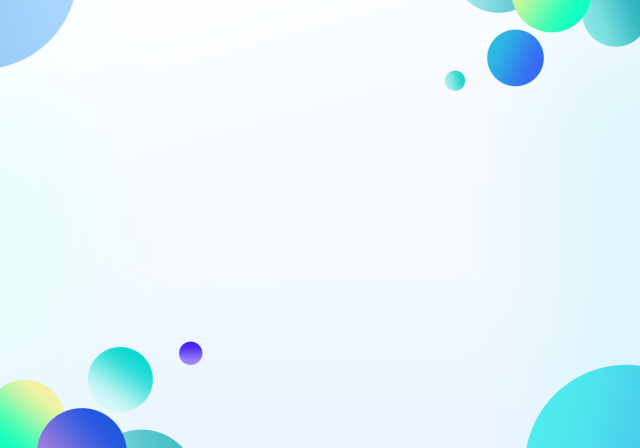
Reproduce this background procedurally as a Shadertoy shader.

```glsl
// Pale airy backdrop with glossy gradient discs gathered in the corners.

// Canvas units: x runs 0..1, y runs 0..HEIGHT from the bottom.
const float HEIGHT = 0.7;

// Soft wash: bright upper left, tinted sides, cool lower edge.
vec3 backdrop(vec2 uv) {
    vec3 white = vec3(0.995, 1.0, 1.0);
    vec3 ice = vec3(0.953, 0.976, 1.0);
    vec3 mint = vec3(0.905, 0.992, 0.985);
    vec3 aqua = vec3(0.865, 0.965, 0.985);
    vec3 sky = vec3(0.918, 0.959, 1.0);

    float diagonal = dot(uv - vec2(0.25, 1.0), vec2(0.35, -0.9));
    vec3 color = mix(white, ice, smoothstep(-0.15, 0.65, diagonal));
    color = mix(color, sky, 0.9 * smoothstep(0.45, 0.0, uv.y));

    float leftBand = exp(-abs(uv.y - 0.45) * abs(uv.y - 0.45) * 9.0);
    color = mix(color, mint, leftBand * smoothstep(0.26, 0.0, uv.x));
    float rightBand = smoothstep(1.15, 0.65, uv.y);
    color = mix(color, aqua, rightBand * smoothstep(0.72, 1.0, uv.x));
    return color;
}

// Blends a disc over the base; its colour runs along the given angle in degrees.
vec3 disc(vec3 base, vec2 p, vec2 center, float radius, float angle, vec3 from, vec3 to) {
    vec2 q = p - center;
    float turn = radians(angle);
    float along = dot(q, vec2(cos(turn), sin(turn))) / radius;
    vec3 fill = mix(from, to, smoothstep(-0.95, 0.95, along));
    float halfPixel = 0.75 / iResolution.x;
    float cover = 1.0 - smoothstep(-halfPixel, halfPixel, length(q) - radius);
    return mix(base, fill, cover);
}

// Upper corners.
vec3 topDiscs(vec3 color, vec2 p) {
    vec3 teal = vec3(0.12, 0.83, 0.79);
    vec3 paleTeal = vec3(0.66, 0.93, 0.93);
    color = disc(color, p, vec2(-0.029, 0.742), 0.150, 20.0,
                 vec3(0.58, 0.77, 0.97), vec3(0.66, 0.84, 0.99));
    color = disc(color, p, vec2(0.779, 0.753), 0.073, -10.0,
                 paleTeal, vec3(0.36, 0.77, 0.82));
    color = disc(color, p, vec2(0.962, 0.679), 0.052, 20.0,
                 vec3(0.52, 0.90, 0.89), vec3(0.17, 0.70, 0.75));
    color = disc(color, p, vec2(0.862, 0.712), 0.0625, -30.0,
                 vec3(0.82, 0.97, 0.60), vec3(0.06, 1.0, 0.76));
    color = disc(color, p, vec2(0.8055, 0.6095), 0.0442, -25.0,
                 vec3(0.17, 0.73, 0.88), vec3(0.21, 0.42, 0.96));
    color = disc(color, p, vec2(0.711, 0.574), 0.0158, 15.0, paleTeal, teal);
    return color;
}

// Lower corners.
vec3 bottomDiscs(vec3 color, vec2 p) {
    color = disc(color, p, vec2(0.039, 0.044), 0.0625, 50.0,
                 vec3(0.06, 1.0, 0.73), vec3(0.95, 0.95, 0.64));
    color = disc(color, p, vec2(0.221, -0.059), 0.0877, 20.0,
                 vec3(0.56, 0.88, 0.87), vec3(0.28, 0.75, 0.78));
    color = disc(color, p, vec2(0.128, -0.008), 0.0703, 40.0,
                 vec3(0.66, 0.50, 0.86), vec3(0.13, 0.34, 0.88));
    color = disc(color, p, vec2(0.188, 0.107), 0.0508, 55.0,
                 vec3(0.84, 0.97, 0.97), vec3(0.05, 0.85, 0.82));
    color = disc(color, p, vec2(0.298, 0.148), 0.0182, 90.0,
                 vec3(0.63, 0.53, 0.98), vec3(0.27, 0.12, 0.94));
    color = disc(color, p, vec2(0.979, -0.029), 0.159, -15.0,
                 vec3(0.31, 0.92, 0.93), vec3(0.26, 0.70, 0.91));
    return color;
}

void mainImage(out vec4 fragColor, in vec2 fragCoord) {
    vec2 uv = fragCoord / iResolution.xy;
    vec2 p = uv * vec2(1.0, HEIGHT);
    vec3 color = backdrop(uv);
    color = topDiscs(color, p);
    color = bottomDiscs(color, p);
    fragColor = vec4(color, 1.0);
}
```
